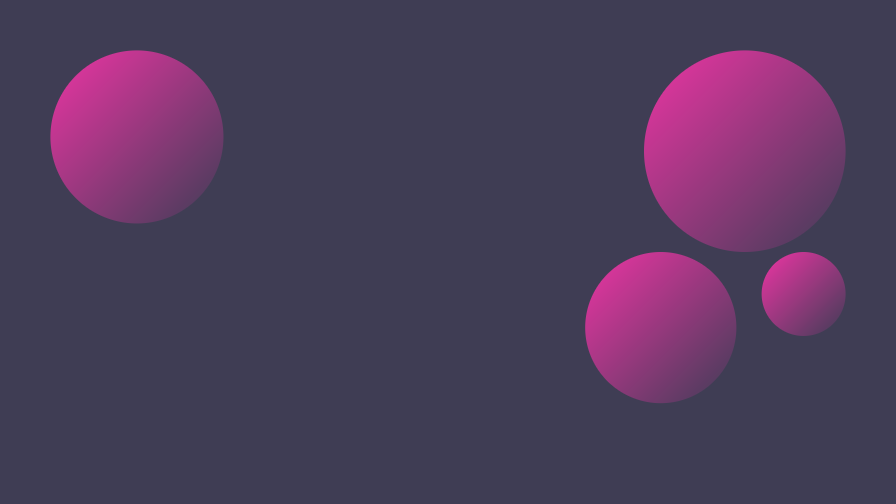
Reproduce this background procedurally as a WebGL 1 fragment shader.

```glsl
precision highp float;

uniform vec2 u_resolution;

// Lays a disc over the base, shaded diagonally across its bounding square
vec3 addDisc(vec3 base, vec2 p, vec2 center, float radius) {
  vec3 pink = vec3(0.93, 0.205, 0.643);
  vec3 slate = vec3(0.247, 0.239, 0.337);
  vec2 offset = p - center;
  float diagonal = 0.5 + (offset.x - offset.y) / (4.0 * radius);
  float coverage = clamp(0.5 + (radius - length(offset)) * u_resolution.y, 0.0, 1.0);
  return mix(base, mix(pink, slate, diagonal), coverage);
}

void main() {
  // One unit is the canvas height
  vec2 p = gl_FragCoord.xy / u_resolution.y;
  float right = u_resolution.x / u_resolution.y;

  vec3 color = vec3(0.247, 0.239, 0.329);

  // Lone disc on the left, cluster of three on the right
  color = addDisc(color, p, vec2(0.2717, 0.7283), 0.1717);
  color = addDisc(color, p, vec2(right - 0.3, 0.7), 0.2);
  color = addDisc(color, p, vec2(right - 0.4667, 0.35), 0.15);
  color = addDisc(color, p, vec2(right - 0.1833, 0.4167), 0.0833);

  gl_FragColor = vec4(color, 1.0);
}
```
